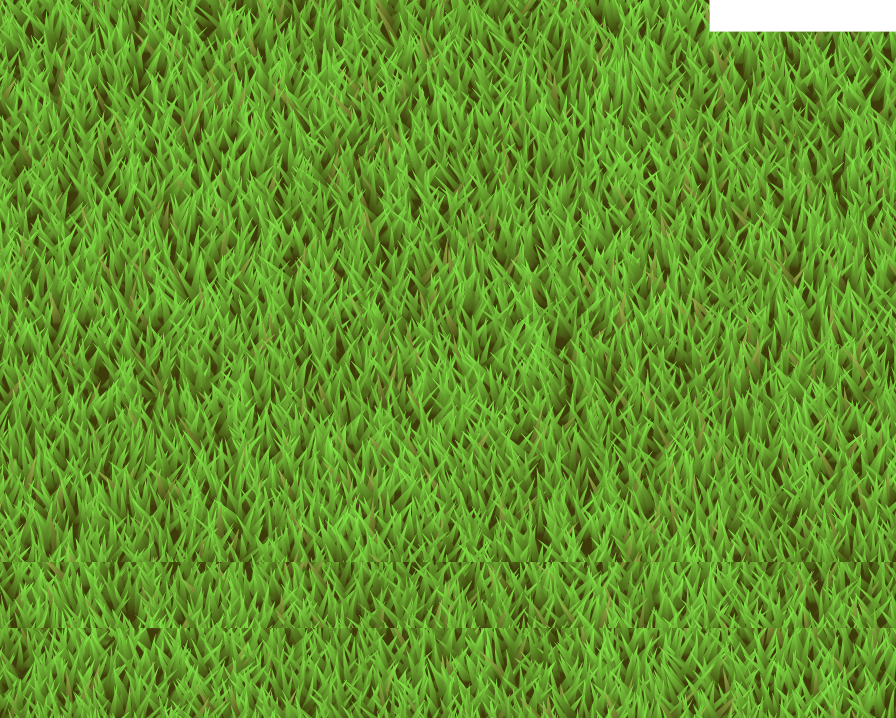
Give the GLSL for this texture, as a Shadertoy shader.

```glsl
// Dense lawn of overlapping pointed grass blades, with a blank white corner.

// Lengths are fractions of the canvas width.
const float CELL = 0.0098;                  // one blade root per cell
const int ROWS = 6;                         // cells searched below
const int COLS = 6;                         // cells searched to each side
const vec2 BLADE_LENGTH = vec2(0.034, 0.058);
const vec2 HALF_WIDTH = vec2(0.0042, 0.0064);
const float MAX_LEAN = 0.78;                // radians from upright
const float MAX_BEND = 0.20;
const float TONE_SPREAD = 0.20;
const float CLUMP_SIZE = 0.045;
const float CLUMP_SPREAD = 0.14;
const float DRY_SHARE = 0.06;
const vec2 SEAMS = vec2(0.174, 0.100);      // heights where the turf is cut
const vec2 CORNER = vec2(0.792, 0.956);     // lower left of the blank corner

const vec3 SOIL = vec3(0.24, 0.23, 0.04);
const vec3 ROOT = vec3(0.25, 0.28, 0.05);
const vec3 TIP = vec3(0.52, 0.91, 0.28);
const vec3 DRY_TIP = vec3(0.62, 0.70, 0.30);

float hash(vec2 p) {
    return fract(sin(dot(p, vec2(127.1, 311.7))) * 43758.5453);
}

float noise(vec2 p) {
    vec2 i = floor(p), f = fract(p);
    f = f * f * (3.0 - 2.0 * f);
    return mix(mix(hash(i), hash(i + vec2(1, 0)), f.x),
               mix(hash(i + vec2(0, 1)), hash(i + vec2(1, 1)), f.x), f.y);
}

// Colour in rgb and coverage in a, for the blade rooted in a cell.
vec4 blade(vec2 p, vec2 cell, float clump, float pixel) {
    vec2 root = (cell + vec2(hash(cell), hash(cell + 17.3))) * CELL;
    float lean = MAX_LEAN * (2.0 * hash(cell + 31.7) - 1.0);
    float size = hash(cell + 47.1);
    float height = mix(BLADE_LENGTH.x, BLADE_LENGTH.y, size) * cos(lean);
    vec2 q = p - root;
    float t = q.y / height;
    if (t <= 0.0 || t >= 1.0) return vec4(0.0);

    // Tapered shape around a curved midrib
    float bend = MAX_BEND * (2.0 * hash(cell + 59.9) - 1.0);
    float slope = tan(lean) + 2.0 * bend * t;
    float across = (q.x - height * t * (tan(lean) + bend * t)) / sqrt(1.0 + slope * slope);
    float halfWidth = mix(HALF_WIDTH.x, HALF_WIDTH.y, hash(cell + 71.3)) * pow(1.0 - t, 0.9);
    float cover = clamp(0.5 - (abs(across) - halfWidth) / pixel, 0.0, 1.0);
    if (cover <= 0.0) return vec4(0.0);
    cover *= smoothstep(0.0, 0.15, t);

    // Dark root to bright tip, with a soft fold across the blade
    float variation = hash(cell + 83.9);
    float fold = 0.07 * clamp(across / (halfWidth + pixel), -1.0, 1.0) * sign(lean);
    float tone = t + TONE_SPREAD * (variation - 0.5) + clump + fold;
    vec3 tip = mix(TIP, DRY_TIP, step(hash(cell + 97.7), DRY_SHARE));
    return vec4(mix(ROOT, tip, clamp(tone, 0.0, 1.05)), cover);
}

void mainImage(out vec4 fragColor, in vec2 fragCoord) {
    float pixel = 1.0 / iResolution.x;
    vec2 p = fragCoord * pixel;
    float clump = CLUMP_SPREAD * (noise(p / CLUMP_SIZE) - 0.5);

    // Shift the turf below each seam
    p.x += 0.37 * dot(step(vec2(p.y), SEAMS), vec2(1.0));

    // Paint blades from the back row to the front row
    vec3 color = SOIL;
    vec2 home = floor(p / CELL);
    for (int row = 0; row <= ROWS; row++) {
        for (int col = -COLS; col <= COLS; col++) {
            vec4 layer = blade(p, home + vec2(col, -row), clump, pixel);
            color = mix(color, layer.rgb, layer.a);
        }
    }

    // Blank corner with smoothed edges
    vec2 inside = (fragCoord / iResolution.xy - CORNER) * iResolution.xy;
    vec2 blank = clamp(inside + 0.5, 0.0, 1.0);
    color = mix(color, vec3(1.0), blank.x * blank.y);

    fragColor = vec4(color, 1.0);
}
```
